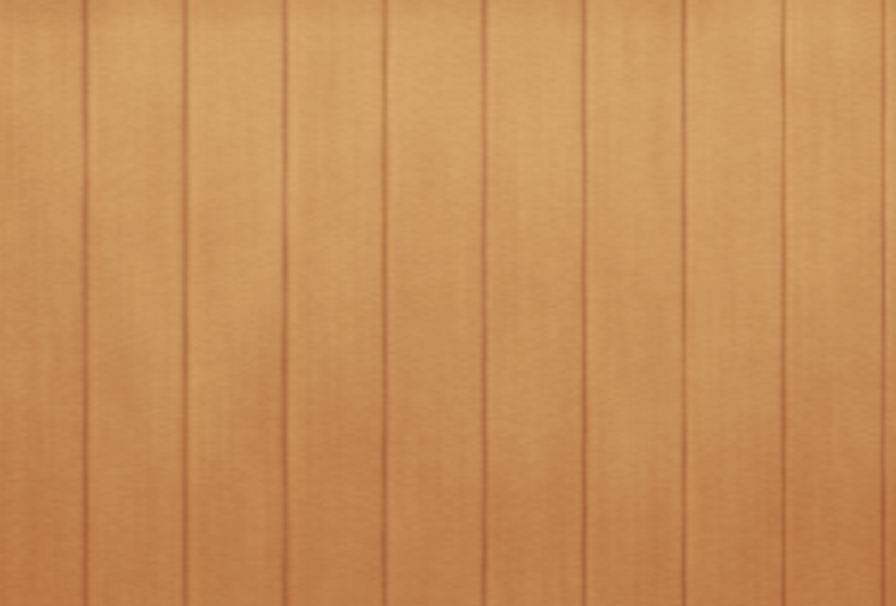
Reproduce this texture procedurally as a Shadertoy shader.

```glsl
// Warm wooden wall of upright boards parted by soft reddish grooves.
// A vertical tone gradient is varied by cloudy stains, stretched grain and
// small flecks; each groove is a blurred line with a faint lit edge beside it.

#define BOARD_WIDTH 0.1113    // groove spacing, in canvas widths
#define FIRST_GROOVE 0.0953   // position of the leftmost groove
#define GROOVE_WIDTH 0.0040   // blur radius of a groove
#define GROOVE_DEPTH 0.85
#define STAIN_AMOUNT 0.50
#define GRAIN_AMOUNT 0.13
#define FLECK_AMOUNT 0.16

const vec3 DARK_WOOD = vec3(0.740, 0.495, 0.295);
const vec3 LIGHT_WOOD = vec3(0.822, 0.638, 0.412);
const vec3 GROOVE_TINT = vec3(0.885, 0.790, 0.740);

float hash(vec2 p) {
    return fract(sin(dot(p, vec2(127.1, 311.7))) * 43758.5453);
}

float noise(vec2 p) {
    vec2 cell = floor(p);
    vec2 f = fract(p);
    f = f * f * (3.0 - 2.0 * f);
    float low = mix(hash(cell), hash(cell + vec2(1.0, 0.0)), f.x);
    float high = mix(hash(cell + vec2(0.0, 1.0)), hash(cell + 1.0), f.x);
    return mix(low, high, f.y);
}

// Layered noise, centred near zero
float fbm(vec2 p) {
    float sum = 0.0;
    float gain = 0.5;
    for (int i = 0; i < 4; i++) {
        sum += gain * (noise(p) - 0.5);
        p = p * 2.03 + 17.3;
        gain *= 0.5;
    }
    return sum;
}

void mainImage(out vec4 fragColor, in vec2 fragCoord) {
    vec2 uv = fragCoord / iResolution.xy;
    vec2 p = fragCoord / iResolution.x;

    // Board index and signed distance to the nearest groove
    float along = (p.x - FIRST_GROOVE) / BOARD_WIDTH;
    float board = floor(along);
    float grooveId = floor(along + 0.5);
    float dist = (along - grooveId) * BOARD_WIDTH;
    float boardSeed = hash(vec2(board, 4.0));

    // Broad light, pale at the top and deeper below
    float tone = mix(0.08, 0.92, smoothstep(-0.05, 1.0, uv.y));
    tone += 0.07 * (boardSeed - 0.5);

    // Stains cross the boards, with softer streaks inside each one
    tone += STAIN_AMOUNT * fbm(p * vec2(7.0, 6.0) + 3.7);
    tone += 0.28 * fbm(p * vec2(28.0, 7.0) + boardSeed * 31.0);

    // Upright grain and short, lying flecks
    tone += GRAIN_AMOUNT * (noise(p * vec2(150.0, 9.0) + boardSeed * 50.0) - 0.5);
    float flecks = noise(p * vec2(110.0, 230.0)) - 0.5;
    flecks += 0.6 * (noise(p * vec2(210.0, 330.0) + 9.0) - 0.5);
    tone += FLECK_AMOUNT * flecks;

    // Worn shade along the top edge and toward the corners
    tone -= 0.32 * smoothstep(0.94, 1.0, uv.y) * (1.0 - 0.6 * uv.x);
    vec2 fromCentre = abs(uv - 0.5) * 2.0;
    tone -= 0.22 * pow(fromCentre.x, 6.0) * (0.4 + 0.6 * fromCentre.y);
    vec3 color = mix(DARK_WOOD, LIGHT_WOOD, clamp(tone, -0.25, 1.12));

    // Grooves narrow toward the right and waver slightly in depth
    float radius = GROOVE_WIDTH * mix(1.15, 0.75, uv.x);
    radius *= 0.9 + 0.2 * noise(vec2(grooveId * 7.0, p.y * 14.0));
    float wobble = 0.0010 * (noise(vec2(grooveId * 5.0, p.y * 30.0)) - 0.5);
    float d = (dist + wobble) / radius;
    float groove = exp(-d * d);
    float wear = 0.8 + 0.4 * noise(vec2(grooveId * 3.0 + 2.0, p.y * 18.0));
    color *= mix(vec3(1.0), GROOVE_TINT, GROOVE_DEPTH * groove * wear);

    // Lit edge to the right of each groove
    float edge = (dist - 2.3 * radius) / (1.1 * radius);
    color *= 1.0 + 0.022 * exp(-edge * edge);

    fragColor = vec4(clamp(color, 0.0, 1.0), 1.0);
}
```
